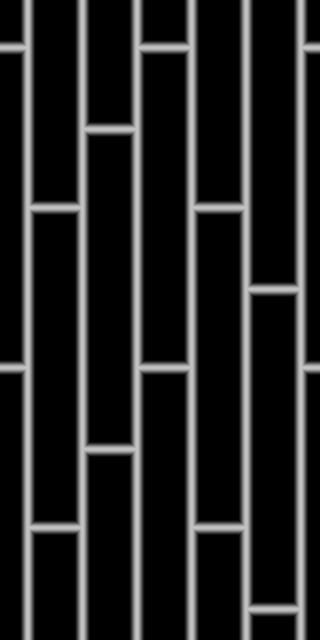
Give the GLSL for this pattern, as a Shadertoy shader.

```glsl
// Soft grey outlines of tall, staggered planks on black, six columns across and two planks down.

const float COLUMN_PITCH = 0.1706;   // lengths are in canvas widths
const float FIRST_SEAM = 0.0871;
const float PLANK_LENGTH = 1.0;
const float FIRST_JOINT = 0.851;
const float LINE_CORE = 0.0008;
const float LINE_REACH = 0.0258;
const vec3 LINE_COLOR = vec3(0.765);

// Distance to the nearest of evenly spaced lines
float repeatDistance(float x, float pitch) {
    return abs(fract(x / pitch + 0.5) - 0.5) * pitch;
}

// Stagger per column: 0, 1/2, about 1/4, 0, 1/2, about 3/4
float columnShift(float column) {
    float third = mod(column, 3.0);
    float quarter = 0.255 + 0.5 * step(3.0, mod(column, 6.0));
    return third > 1.5 ? quarter : 0.5 * third;
}

// Blurred line profile
float softLine(float d, float core, float reach) {
    return 1.0 - smoothstep(core, reach, d);
}

void mainImage(out vec4 fragColor, in vec2 fragCoord) {
    vec2 p = fragCoord / iResolution.x;

    // Long seams between columns
    float seamX = p.x - FIRST_SEAM;
    float column = floor(seamX / COLUMN_PITCH) + 1.0;
    float seam = repeatDistance(seamX, COLUMN_PITCH);

    // Short joints across each column
    float jointY = p.y - FIRST_JOINT + columnShift(column) * PLANK_LENGTH;
    float joint = repeatDistance(jointY, PLANK_LENGTH);

    float line = softLine(min(seam, joint), LINE_CORE, LINE_REACH);
    fragColor = vec4(LINE_COLOR * line, 1.0);
}
```
